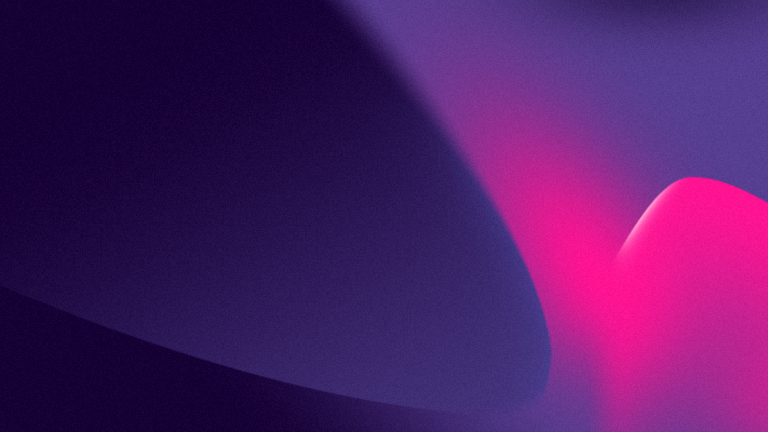
Reproduce this background procedurally as a WebGL 1 fragment shader.

```glsl
precision highp float;
// Abstract backdrop: a dark curved sail on the left, a violet haze behind it,
// and a hot pink wave with a bright rim on the right. Power curves give the
// outlines, Gaussians give the glows, and a fine hashed grain covers it all.

uniform vec2 u_resolution;

// Lengths are in canvas heights, with the origin at the lower left.
const vec3 NIGHT = vec3(0.085, 0.0, 0.205);
const vec3 SAIL_LIT = vec3(0.27, 0.20, 0.485);
const vec3 SAIL_RIM = vec3(0.29, 0.25, 0.58);
const vec3 VIOLET = vec3(0.335, 0.245, 0.565);
const vec3 DUSK = vec3(0.13, 0.07, 0.27);
const vec3 PINK = vec3(1.0, 0.075, 0.57);
const vec3 HIGHLIGHT = vec3(1.0, 0.84, 0.93);

const vec2 SAIL_TIP = vec2(1.278, 0.18);    // rightmost point of the sail
const vec2 SAIL_KEEL = vec2(1.13, 0.042);   // lowest point of the sail
const vec2 CREST = vec2(1.602, 0.59);       // top of the wave
const vec2 WAVE_FOOT = vec2(1.39, 0.352);   // where the wave melts into haze
const vec2 HAZE_AXIS = vec2(-0.59, 0.807);  // direction of the pink streak
const float GRAIN_CELLS = 400.0;
const float GRAIN_STRENGTH = 0.035;

float hash(vec2 cell) {
  vec3 q = fract(cell.xyx * 0.1031);
  q += dot(q, q.yzx + 33.33);
  return fract((q.x + q.y) * q.z);
}

float gaussian(vec2 offset, vec2 radius) {
  vec2 q = offset / radius;
  return exp(-dot(q, q));
}

// Approximate distance inside the sail's right edge.
float sailRightDepth(vec2 p) {
  float d = abs(p.y - SAIL_TIP.y);
  float edge = SAIL_TIP.x - 0.62 * pow(d, 1.5);
  float slope = 0.93 * sqrt(d);
  return (edge - p.x) / sqrt(1.0 + slope * slope);
}

// Height above the sail's lower edge.
float sailKeelDepth(vec2 p) {
  float d = p.x - SAIL_KEEL.x;
  float rise = d < 0.0 ? 0.245 : 1.1;
  return p.y - SAIL_KEEL.y - rise * pow(abs(d), 1.6);
}

// x: vertical depth under the wave outline, y: approximate true distance.
vec2 waveDepth(vec2 p) {
  float d = p.x - CREST.x;
  float steepness = d < 0.0 ? 7.4 : 2.4;
  float flare = 1.0 + 8.0 * d * d;
  float depth = CREST.y - steepness * d * d / flare - p.y;
  float slope = 2.0 * steepness * d / (flare * flare);
  return vec2(depth, depth / sqrt(1.0 + slope * slope));
}

vec3 violetBackground(vec2 p) {
  vec3 color = mix(NIGHT, VIOLET, smoothstep(0.55, 1.4, p.x + 0.7 * p.y));
  float shade = gaussian(p - vec2(1.52, 1.03), vec2(0.3, 0.1));
  return mix(color, DUSK, 0.75 * shade);
}

vec3 addPink(vec3 color, vec2 p) {
  // Diagonal haze, longer above the foot than below it.
  vec2 offset = p - WAVE_FOOT;
  float along = dot(offset, HAZE_AXIS);
  float across = dot(offset, vec2(HAZE_AXIS.y, -HAZE_AXIS.x));
  float haze = gaussian(vec2(along, across), vec2(along > 0.0 ? 0.43 : 0.24, 0.18));

  // Wave body, fading with depth and to the left of its foot.
  vec2 depth = waveDepth(p);
  float inside = smoothstep(-0.003, 0.003, depth.y) * smoothstep(1.35, 1.46, p.x);
  float sink = max(depth.x, 0.0) / 0.42;
  float body = inside * exp(-sink * sink);
  float corner = 0.45 * gaussian(p - vec2(1.8, 0.08), vec2(0.15));
  float amount = 1.0 - (1.0 - haze) * (1.0 - body) * (1.0 - corner);
  color = mix(color, PINK, amount);

  // Pale rim along the rising side.
  float rimSpan = smoothstep(1.41, 1.48, p.x) * (1.0 - smoothstep(1.5, 1.6, p.x));
  float rim = inside * rimSpan * exp(-max(depth.y, 0.0) / 0.013);
  return mix(color, HIGHLIGHT, 0.85 * rim);
}

vec3 addSail(vec3 color, vec2 p) {
  float rightDepth = sailRightDepth(p);
  float light = 0.40 + 0.38 * p.x - 0.65 * p.y;
  vec3 sail = mix(NIGHT, SAIL_LIT, smoothstep(-0.05, 0.9, light));
  float rim = exp(-max(rightDepth, 0.0) / 0.05) * (1.0 - smoothstep(0.5, 0.9, p.y));
  sail = mix(sail, SAIL_RIM, 0.75 * rim);

  // The right edge blurs toward the top, the keel toward the tip.
  float rightBlur = mix(0.006, 0.07, smoothstep(0.3, 1.0, p.y));
  float keelBlur = mix(0.003, 0.03, smoothstep(1.0, 1.25, p.x));
  float mask = smoothstep(-0.5 * rightBlur, rightBlur, rightDepth)
             * smoothstep(-keelBlur, keelBlur, sailKeelDepth(p));
  return mix(color, sail, mask);
}

void main() {
  vec2 p = gl_FragCoord.xy / u_resolution.y;
  vec3 color = addSail(addPink(violetBackground(p), p), p);
  color += GRAIN_STRENGTH * (hash(floor(p * GRAIN_CELLS)) - 0.5);
  gl_FragColor = vec4(clamp(color, 0.0, 1.0), 1.0);
}
```
